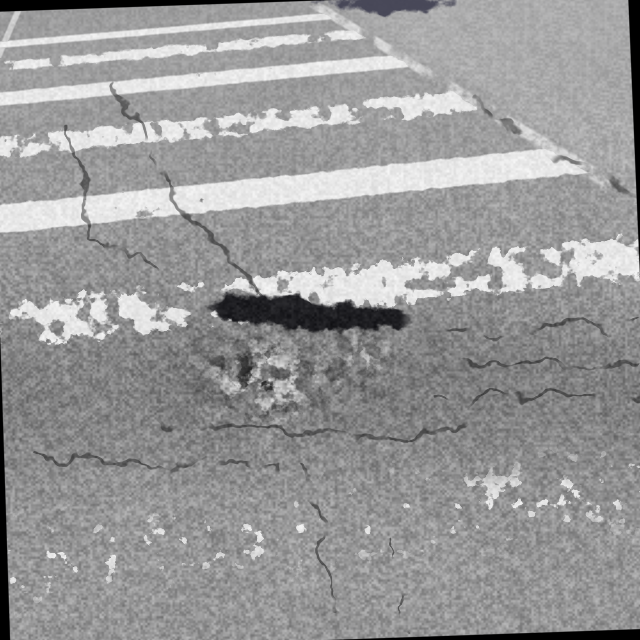
This texture is drawn by a three.js fragment shader. Its source:

```glsl
varying vec2 vUv;

const vec3 ASPHALT = vec3(0.59, 0.59, 0.592);
const vec3 PAINT = vec3(0.91);
const vec3 SHADE = vec3(0.10, 0.10, 0.115);
const vec3 TREE_SHADE = vec3(0.24, 0.24, 0.31);
const float GRAIN = 0.25;
const float STRIPE_GROWTH = 1.487;
const float CRACK_DEPTH = 0.42;

float hash(vec2 p) {
  return fract(sin(dot(p, vec2(127.1, 311.7))) * 43758.5453);
}

float noise(vec2 p) {
  vec2 i = floor(p), f = fract(p);
  f = f * f * (3.0 - 2.0 * f);
  return mix(mix(hash(i), hash(i + vec2(1, 0)), f.x),
             mix(hash(i + vec2(0, 1)), hash(i + vec2(1, 1)), f.x), f.y);
}

float fbm(vec2 p) {
  float sum = 0.0, amp = 0.533;
  for (int i = 0; i < 4; i++) {
    sum += amp * noise(p);
    p = p * 2.03 + 17.3;
    amp *= 0.5;
  }
  return sum;
}

// Soft elliptical falloff, 1 at the centre
float blob(vec2 p, vec2 centre, vec2 radius) {
  vec2 q = (p - centre) / radius;
  return exp(-dot(q, q));
}

float crack(vec2 p, vec2 a, vec2 b, float width) {
  vec2 d = b - a;
  float t = clamp(dot(p - a, d) / dot(d, d), 0.0, 1.0);
  return 1.0 - smoothstep(width * 0.3, width, length(p - a - d * t));
}

// Right-hand edge of the crossing at a given height
float sideEdge(float y) { return 0.515 + 1.65 * (0.974 - y); }

float stripes(vec2 p, float wearNoise) {
  float paint = 0.0;
  float rough = (fbm(p * 70.0) - 0.5);
  for (int k = 0; k < 6; k++) {
    float i = float(k);
    float centre = 1.0 - 0.07 * pow(STRIPE_GROWTH, i) + (0.087 + 0.004 * i) * p.x;
    float halfWidth = 0.005 * pow(1.45, i);
    float worn = mod(i, 2.0);
    float d = abs(p.y - centre) - halfWidth + rough * halfWidth * (0.25 + 0.9 * worn);
    float wear = 0.12 + 0.25 * worn + 0.25 * blob(p, vec2(0.2, 0.69), vec2(0.09, 0.06));
    if (k == 5) {
      wear = 0.44 + 0.22 * blob(p, vec2(0.32, 0.52), vec2(0.08, 0.1))
           + 0.2 * blob(p, vec2(0.02, 0.49), vec2(0.06, 0.1))
           - 0.2 * blob(p, vec2(0.55, 0.55), vec2(0.1, 0.04));
    }
    float cover = smoothstep(wear - 0.05, wear + 0.06, wearNoise);
    float inside = 1.0 - smoothstep(-0.002, 0.002, d);
    inside *= 1.0 - smoothstep(-0.006, 0.006, p.x - sideEdge(p.y) + rough * 0.02);
    paint = max(paint, inside * cover);
  }
  return paint;
}

float cracks(vec2 p) {
  vec2 q = p + 0.05 * (vec2(fbm(p * 22.0), fbm(p * 22.0 + 9.0)) - 0.5);
  float c = crack(q, vec2(0.18, 0.88), vec2(0.27, 0.69), 0.004);
  c = max(c, crack(q, vec2(0.27, 0.69), vec2(0.41, 0.54), 0.005));
  c = max(c, crack(q, vec2(0.10, 0.81), vec2(0.15, 0.64), 0.004));
  c = max(c, crack(q, vec2(0.15, 0.64), vec2(0.31, 0.54), 0.004));
  c = max(c, crack(q, vec2(0.74, 0.86), vec2(0.86, 0.765), 0.005));
  c = max(c, crack(q, vec2(0.86, 0.765), vec2(1.0, 0.69), 0.006));
  c = max(c, crack(q, vec2(0.48, 0.27), vec2(0.53, 0.05), 0.004));
  c = max(c, crack(q, vec2(0.61, 0.15), vec2(0.64, 0.0), 0.003));
  c = max(c, crack(q, vec2(0.06, 0.29), vec2(0.45, 0.27), 0.004));
  c = max(c, crack(q, vec2(0.25, 0.34), vec2(0.63, 0.32), 0.005));
  c = max(c, crack(q, vec2(0.63, 0.32), vec2(0.81, 0.38), 0.004));
  for (int k = 0; k < 3; k++) {
    float y = 0.49 - 0.052 * float(k);
    c = max(c, crack(q, vec2(0.68, y - 0.01), vec2(1.0, y), 0.004));
  }
  return c * smoothstep(0.25, 0.55, noise(p * 35.0));
}

void main() {
  vec2 p = vUv;
  float fine = noise(p * 280.0) * 0.6 + noise(p * 150.0 + 5.0) * 0.4 - 0.5;
  float coarse = fbm(p * 45.0);
  float patchy = fbm(p * 9.0) - 0.5;

  // Road surface: smoother and paler far away
  float far = smoothstep(0.5, 1.0, p.y);
  float outer = smoothstep(-0.02, 0.08, p.x - sideEdge(p.y));
  vec3 color = ASPHALT + 0.03 * far + 0.055 * outer + 0.05 * patchy;
  color -= 0.085 * exp(-pow((p.y - 0.39) / 0.13, 2.0));
  color += fine * GRAIN * mix(1.15, 0.5, far);

  // Crossing stripes and faded side lines
  float paint = stripes(p, coarse);
  float sideWidth = mix(0.032, 0.018, far);
  float side = 1.0 - smoothstep(0.5, 1.0, abs(p.x - sideEdge(p.y) - 0.008) / sideWidth);
  paint = max(paint, side * smoothstep(0.3, 0.65, coarse) * 0.75 * step(0.68, p.y));
  float leftLine = 1.0 - smoothstep(0.003, 0.007, abs(p.x - 0.014 - 0.43 * (p.y - 0.95)));
  paint = max(paint, leftLine * 0.65 * step(0.91, p.y));

  // Flecks of the nearest, almost erased stripe
  float band = exp(-pow((p.y - 0.115 - 0.125 * p.x) / 0.06, 2.0));
  float fleck = fbm(p * 52.0 + 31.0) + 0.17 * blob(p, vec2(0.745, 0.225), vec2(0.035, 0.03))
              + 0.07 * smoothstep(0.5, 1.0, p.x);
  paint = max(paint, band * smoothstep(0.69, 0.76, fleck));
  color = mix(color, PAINT + fine * 0.12, paint);

  // Pothole bowl with pale rubble
  float pit = blob(p, vec2(0.45, 0.44), vec2(0.17, 0.075));
  color += pit * (-0.07 + 0.5 * (fbm(p * 60.0 + 3.0) - 0.5));
  float rubble = blob(p, vec2(0.415, 0.405), vec2(0.085, 0.06))
               + 0.55 * blob(p, vec2(0.57, 0.445), vec2(0.045, 0.035));
  float stones = fbm(p * 48.0 + 12.0);
  color = mix(color, vec3(0.8) + fine * 0.4, smoothstep(0.45, 0.6, stones) * min(rubble * 1.1, 0.85));
  color *= 1.0 - 0.65 * rubble * smoothstep(0.56, 0.7, fbm(p * 55.0 + 70.0));

  color *= 1.0 - CRACK_DEPTH * cracks(p);

  // Deep shadow under the broken rim, tapering to the right
  float along = (p.x - 0.34) / 0.30;
  float rim = 0.518 - 0.018 * along + 0.03 * (coarse - 0.5);
  float thick = 0.024 * sqrt(max(1.0 - along * along * 0.95, 0.0)) * smoothstep(-0.06, 0.06, along);
  float hole = 1.0 - smoothstep(-0.004, 0.005, abs(p.y - rim) - thick + 0.012 * (stones - 0.5));
  hole *= smoothstep(-0.12, 0.03, along) * (1.0 - smoothstep(0.94, 1.04, along));
  color = mix(color, SHADE + fine * 0.12, hole * 0.96);

  // Foliage shadow at the far edge
  vec2 leaf = (p - vec2(0.61, 0.995)) / vec2(0.095, 0.018);
  float foliage = 1.0 - smoothstep(0.75, 1.1, length(leaf) + 1.2 * (coarse - 0.5));
  color = mix(color, TREE_SHADE, foliage * 0.9);

  // Black margins around the tilted frame
  float inset = min(0.982 + 0.035 * p.x - p.y, p.x - 0.0156 + 0.0326 * p.y);
  inset = min(inset, min(p.y - 0.035 * (p.x - 0.52), 1.024 - 0.042 * p.y - p.x));
  color *= smoothstep(-0.001, 0.0015, inset);

  gl_FragColor = vec4(clamp(color, 0.0, 1.0), 1.0);
}
```
